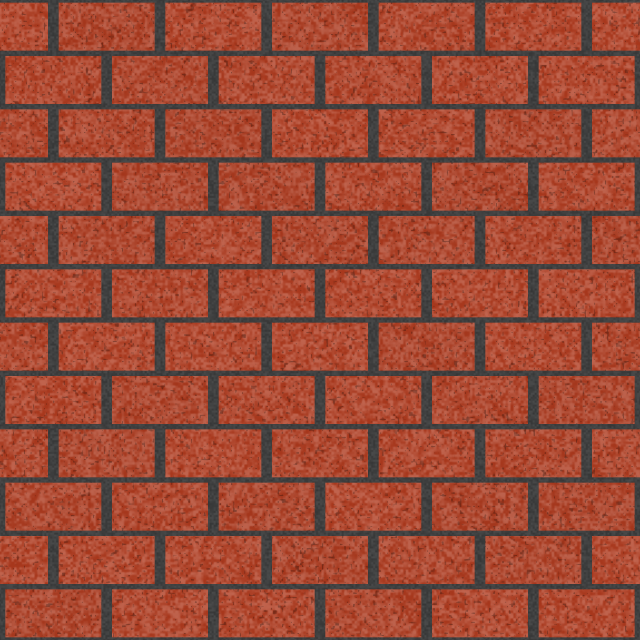
Write a Shadertoy shader that draws this texture.

```glsl
// Running-bond brick wall: flat red bricks set in dark grey mortar.
// Each brick is a box distance test in its cell, with odd courses shifted by half;
// fine value noise mottles the clay, adds dark specks and roughens the mortar.

#define BRICKS vec2(6.0, 12.0)        // repeats across and up
#define JOINT 0.1                     // joint width as a share of each cell side
#define GRAIN 250.0                   // clay grains across the canvas
#define SPECK_DEPTH 0.28              // darkening of specks
#define TONE_SPREAD 0.025             // brightness change between bricks
#define CLAY_DEEP vec3(0.650, 0.215, 0.110)
#define CLAY_PALE vec3(0.745, 0.385, 0.300)
#define MORTAR vec3(0.250, 0.252, 0.252)

// Integer hash of a lattice point, 0 to 1
float hash(vec2 p) {
    uvec2 q = uvec2(ivec2(p)) * uvec2(1597u, 3571u);
    uint h = q.x ^ (q.y * 7919u);
    h = (h ^ (h >> 15)) * 73244475u;
    h = (h ^ (h >> 13)) * 73244475u;
    h ^= h >> 16;
    return float(h & 65535u) / 65535.0;
}

// Smoothly interpolated value noise
float noise(vec2 p) {
    vec2 i = floor(p), f = fract(p);
    f = f * f * (3.0 - 2.0 * f);
    float low = mix(hash(i), hash(i + vec2(1, 0)), f.x);
    float high = mix(hash(i + vec2(0, 1)), hash(i + vec2(1, 1)), f.x);
    return mix(low, high, f.y);
}

// Brick colour: mottled clay with small dark specks
vec3 clay(vec2 uv, vec2 brick) {
    float mottle = 0.6 * noise(uv * GRAIN) + 0.4 * noise(uv * GRAIN * 0.55 + 37.0);
    float speck = smoothstep(0.68, 1.0, noise(uv * GRAIN * 1.15 + 91.0));
    float tone = 1.0 + TONE_SPREAD * (hash(brick + 11.0) - 0.5);
    vec3 colour = mix(CLAY_DEEP, CLAY_PALE, smoothstep(0.1, 0.9, mottle));
    return colour * tone * (1.0 - SPECK_DEPTH * speck);
}

void mainImage(out vec4 fragColor, in vec2 fragCoord) {
    vec2 uv = fragCoord / iResolution.xy;

    // Cell layout with alternate courses shifted
    vec2 grid = uv * BRICKS;
    grid.x += 0.5 * mod(floor(grid.y), 2.0);
    vec2 brick = floor(grid);
    vec2 fromCentre = abs(fract(grid) - 0.5);

    // Brick coverage, antialiased over one pixel on each axis
    vec2 pixel = BRICKS / iResolution.xy;
    vec2 inside = clamp((0.5 - 0.5 * JOINT - fromCentre) / pixel + 0.5, 0.0, 1.0);
    float coverage = inside.x * inside.y;

    // Mortar with a faint fine grain
    vec3 mortar = MORTAR + 0.08 * (noise(uv * GRAIN * 1.3 + 53.0) - 0.5);

    fragColor = vec4(mix(mortar, clay(uv, brick), coverage), 1.0);
}
```
